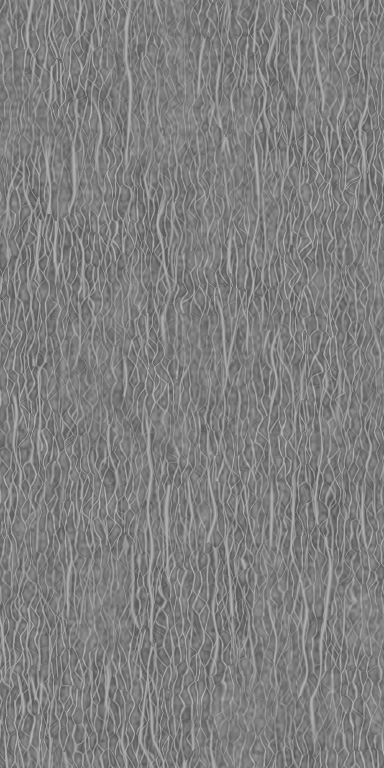
A Shadertoy shader for this texture map:

```glsl
// Grey tree bark: long pale upright veins over a fine wrinkled crack network.

float hash(vec2 p) {
    return fract(sin(dot(p, vec2(127.1, 311.7))) * 43758.5453);
}

vec2 hash2(vec2 p) {
    return vec2(hash(p), hash(p + vec2(37.3, 91.7)));
}

float noise(vec2 p) {
    vec2 i = floor(p), f = fract(p);
    f = f * f * (3.0 - 2.0 * f);
    return mix(mix(hash(i), hash(i + vec2(1, 0)), f.x),
               mix(hash(i + vec2(0, 1)), hash(i + vec2(1, 1)), f.x), f.y);
}

// Bends straight cell borders into wavy ones.
vec2 warp(vec2 p, vec2 frequency, float amount) {
    vec2 q = p * frequency;
    return p + amount * (vec2(noise(q), noise(q + 53.1)) - 0.5);
}

// Canvas distance to the nearest border of stretched cells;
// linkFade pushes away borders that run sideways.
float borderDistance(vec2 p, vec2 cells, float linkFade) {
    vec2 q = p * cells, base = floor(q), f = q - base;
    vec2 nearestCell = vec2(0.0), nearest = vec2(0.0);
    float best = 1e3;
    for (int y = -1; y <= 1; y++)
    for (int x = -1; x <= 1; x++) {
        vec2 cell = vec2(x, y);
        vec2 r = cell + hash2(base + cell) - f;
        if (dot(r, r) < best) {
            best = dot(r, r);
            nearest = r;
            nearestCell = cell;
        }
    }
    float d = 1e3;
    for (int y = -2; y <= 2; y++)
    for (int x = -2; x <= 2; x++) {
        vec2 cell = nearestCell + vec2(x, y);
        vec2 r = cell + hash2(base + cell) - f;
        vec2 gap = r - nearest;
        if (dot(gap, gap) > 1e-4) {
            vec2 slope = normalize(gap) * cells;
            float steepness = length(slope);
            float sideways = slope.y / steepness;
            float edge = dot(0.5 * (r + nearest), normalize(gap)) / steepness;
            d = min(d, edge + linkFade * sideways * sideways);
        }
    }
    return d;
}

float bell(float d, float width) {
    return exp(-d * d / (width * width));
}

// Bright core with a darker groove on both sides.
float wrinkle(float d, float width) {
    return 0.30 * bell(d, width) - 0.16 * bell(d, width * 2.4);
}

// Lays a pale vein and its dark rim over a tone.
float addVein(float tone, float d, float width, float strength) {
    tone -= 0.12 * strength * bell(d, width * 2.2);
    return mix(tone, 0.72, strength * bell(d, width));
}

void mainImage(out vec4 fragColor, in vec2 fragCoord) {
    vec2 p = fragCoord / iResolution.x;

    // Ground: grain and upright fibres
    float grain = noise(p * vec2(150.0, 100.0)) - 0.5;
    float fibre = noise(p * vec2(85.0, 16.0) + 11.0) - 0.5;
    float tone = 0.515 + 0.13 * grain + 0.07 * fibre;

    // Fine wrinkles, stronger in some patches
    vec2 finePoint = warp(p, vec2(32.0, 24.0), 0.018);
    float patches = smoothstep(0.2, 0.75, noise(p * vec2(13.0, 8.0) + 5.0));
    float fine = borderDistance(finePoint, vec2(50.0, 23.0), 0.003);
    tone += wrinkle(fine, 0.0027) * mix(0.55, 1.1, patches);

    // Medium veins
    vec2 mediumPoint = warp(p, vec2(24.0, 18.0), 0.018) + 7.0;
    float medium = borderDistance(mediumPoint, vec2(29.0, 9.0), 0.012);
    float mediumMask = smoothstep(0.35, 0.7, noise(p * vec2(22.0, 10.0) + 31.0));
    tone = addVein(tone, medium, 0.0031, 0.75 * mediumMask);

    // Long main veins of changing width
    vec2 mainPoint = warp(p, vec2(15.0, 12.0), 0.026) + 19.0;
    float longVein = borderDistance(mainPoint, vec2(18.0, 4.5), 0.03);
    float mainMask = smoothstep(0.3, 0.65, noise(p * vec2(15.0, 6.0) + 71.0));
    float mainWidth = mix(0.0025, 0.0062, noise(p * vec2(30.0, 16.0) + 3.0));
    tone = addVein(tone, longVein, mainWidth, 0.9 * mainMask);

    fragColor = vec4(vec3(clamp(tone, 0.36, 0.74)), 1.0);
}
```
